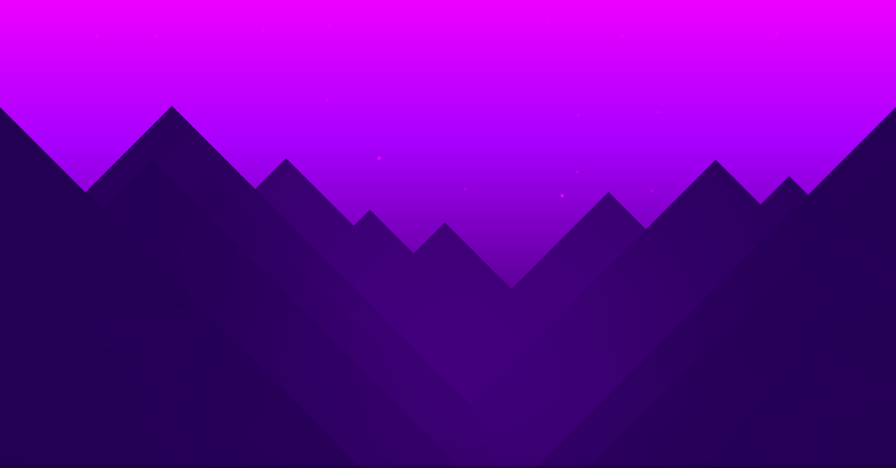
Reproduce this background procedurally as a WebGL 2 fragment shader.

```glsl
#version 300 es
precision highp float;

#define SKY_TOP vec3(0.93, 0.0, 1.0)
#define SKY_MID vec3(0.665, 0.0, 1.0)
#define SKY_LOW vec3(0.36, 0.0, 0.59)
#define ROCK_DARK vec3(0.135, 0.0, 0.325)
#define ROCK_LIGHT vec3(0.26, 0.0, 0.49)
#define STAR_COLOR vec3(1.0, 0.1, 0.95)
#define SKY_BREAK 0.70
#define SKY_FLOOR 0.38
#define GLOW_CENTER vec2(0.065, 0.23)
#define GLOW_FALLOFF 4.0
#define STAR_CELLS 6.0
#define HAZE 0.05

uniform vec2 u_resolution;
out vec4 fragColor;

vec2 hash2(vec2 p) {
    p = vec2(dot(p, vec2(127.1, 311.7)), dot(p, vec2(269.5, 183.3)));
    return fract(sin(p) * 43758.55);
}

float gradientNoise(vec2 p) {
    vec2 i = floor(p), f = fract(p);
    vec2 u = f * f * (3.0 - 2.0 * f);
    vec2 e = vec2(0.0, 1.0);
    float a = dot(hash2(i) * 2.0 - 1.0, f);
    float b = dot(hash2(i + e.yx) * 2.0 - 1.0, f - e.yx);
    float c = dot(hash2(i + e) * 2.0 - 1.0, f - e);
    float d = dot(hash2(i + 1.0) * 2.0 - 1.0, f - 1.0);
    return mix(mix(a, b, u.x), mix(c, d, u.x), u.y);
}

// Signed distance to a 45 degree peak, positive inside
float peak(vec2 p, float x, float y) {
    return (y - p.y - abs(p.x - x)) * 0.7071;
}

float star(vec2 p, vec2 center, float radius) {
    vec2 d = (p - center) / radius;
    return exp(-dot(d, d));
}

// Paints one ridge; tone runs from dark rock to light rock
void paintRidge(inout vec3 color, float dist, float tone) {
    float blur = 0.6 / u_resolution.y;
    vec3 rock = mix(ROCK_DARK, ROCK_LIGHT, clamp(tone, 0.0, 1.0));
    color = mix(color, rock, smoothstep(-blur, blur, dist));
}

vec3 sky(vec2 p) {
    vec3 low = mix(SKY_LOW, SKY_MID, smoothstep(0.0, 1.0, 0.5 + 0.0) * 0.0
        + clamp((p.y - SKY_FLOOR) / (SKY_BREAK - SKY_FLOOR), 0.0, 1.0));
    vec3 color = mix(low, SKY_TOP, clamp((p.y - SKY_BREAK) / (1.0 - SKY_BREAK), 0.0, 1.0));

    // Faint scattered stars, one per cell
    vec2 cell = floor(p * STAR_CELLS);
    vec2 seed = hash2(cell);
    float faint = star(p, (cell + 0.2 + 0.6 * seed) / STAR_CELLS, 0.0025);
    color = mix(color, STAR_COLOR, faint * 0.4 * step(0.5, seed.y));

    // Two brighter stars
    float bright = star(p, vec2(-0.147, 0.662), 0.003) + star(p, vec2(0.244, 0.582), 0.0032);
    return mix(color, STAR_COLOR, min(bright, 1.0) * 0.9);
}

void main() {
    // Height is one unit, x is centered
    vec2 p = (gl_FragCoord.xy - vec2(0.5 * u_resolution.x, 0.0)) / u_resolution.y;
    vec3 color = sky(p);

    vec2 offset = p - GLOW_CENTER;
    float glow = exp(-GLOW_FALLOFF * dot(offset, offset));
    float haze = HAZE * gradientNoise(p * vec2(3.0, 9.0));

    // Far range
    float far = max(peak(p, -0.346, 0.662), peak(p, -0.167, 0.552));
    far = max(far, max(peak(p, -0.007, 0.525), peak(p, 0.343, 0.590)));
    paintRidge(color, far, 0.58 + 0.42 * glow + haze);

    // Middle ranges
    float midRight = max(peak(p, 0.572, 0.659), peak(p, 0.729, 0.624));
    paintRidge(color, midRight, 0.18 + 0.72 * glow + haze);
    paintRidge(color, peak(p, -0.590, 0.774), 0.20 + 0.65 * glow + haze);
    paintRidge(color, peak(p, -0.512, 0.622), 0.13 + 0.65 * glow + haze);
    paintRidge(color, peak(p, -0.632, 0.659), 0.04 + 0.58 * glow + haze);

    // Near slopes at both sides
    paintRidge(color, peak(p, -1.0, 0.814), 0.04 + 0.20 * glow + haze);
    paintRidge(color, peak(p, 1.0, 0.814), 0.06 + 0.50 * glow + haze);
    paintRidge(color, peak(p, 1.0, 0.699), 0.05 + 0.30 * glow + haze);
    paintRidge(color, peak(p, 1.0, 0.463), 0.04 + 0.20 * glow + haze);

    // Dim strip along the ground
    color *= mix(0.82, 1.0, smoothstep(0.0, 0.014, p.y));
    fragColor = vec4(color, 1.0);
}
```
